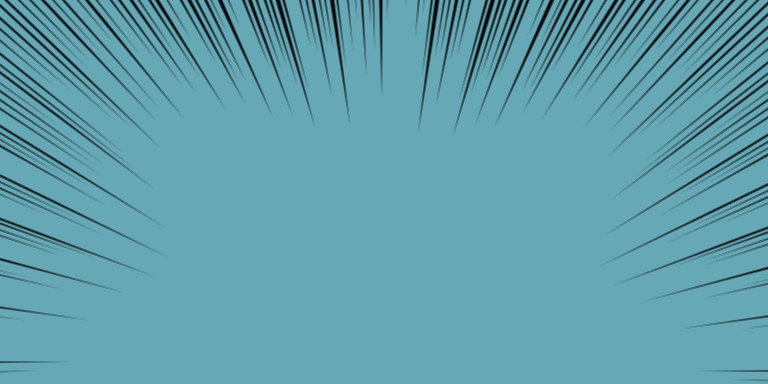
Reproduce this background procedurally as a WebGL 1 fragment shader.

```glsl
precision highp float;
// Black tapered speed lines converging on the lower middle of a flat teal field.

uniform vec2 u_resolution;

const vec3 TEAL = vec3(0.40, 0.66, 0.71);
const vec3 INK = vec3(0.02, 0.03, 0.04);
const float PI = 3.14159265;
const int FANS = 13;
const int MAX_LINES = 7;

float hash(vec2 p) {
  return fract(sin(dot(p, vec2(127.1, 311.7))) * 43758.5453);
}

// Coverage of one spike; polar holds (radius, angle), tip is its inner radius.
float spike(vec2 polar, float angle, float tip, float taper, float maxHalf, float soft) {
  float halfWidth = clamp((polar.x - tip) * taper, 0.0, maxHalf);
  float dist = polar.x * abs(polar.y - angle);
  float edge = clamp((halfWidth - dist) / soft + 0.5, 0.0, 1.0);
  return min(edge, 2.0 * halfWidth / soft);
}

// A bundle with one long leading spike and shorter ones around it.
// Bundles grow fuller, then heavier, as they turn from the sides to the top.
float fan(vec2 polar, float angle, float tip, float seed, float soft) {
  float rise = smoothstep(0.5, 0.8, angle);
  float heavy = smoothstep(0.6, 1.3, angle);
  float pitch = mix(0.013, 0.0175, rise);
  float taper = mix(0.008, 0.0165, heavy);
  float maxHalf = mix(0.0026, 0.0054, heavy);
  float count = mix(4.0, 7.0, rise);
  float spread = mix(0.30, 0.20, heavy);
  float ink = 0.0;
  for (int j = 0; j < MAX_LINES; j++) {
    float k = float(j);
    float offset = rise - k;
    float rnd = hash(vec2(k, seed));
    float follower = step(0.5, abs(offset));
    float lineAngle = angle + pitch * (offset + follower * (rnd - 0.5) * 0.4);
    float lineTip = tip + follower * (0.04 + spread * hash(vec2(seed, k + 9.0)));
    float weight = mix(1.0, 0.7 + 0.3 * rnd, follower);
    float cover = spike(polar, lineAngle, lineTip, taper * weight, maxHalf * weight, soft);
    ink = max(ink, cover * step(k + 0.5, count));
  }
  return ink;
}

// Direction of a fan, measured from the horizontal.
float fanAngle(float i) {
  return radians(6.82 * i - 4.0 * sin(PI * (i - 3.0) / 9.0) * smoothstep(0.0, 2.0, i));
}

// Inner radius of a fan, dipping twice along the arc.
float fanTip(float i) {
  return 0.72 - 0.10 * cos(2.0 * PI * (i - 3.7) / 8.0);
}

vec2 toPolar(vec2 ray) {
  return vec2(length(ray), atan(ray.y, ray.x));
}

void main() {
  float pixel = 1.0 / u_resolution.y;
  float soft = max(pixel, 0.0052);
  vec2 pos = (gl_FragCoord.xy - vec2(0.5 * u_resolution.x, 0.0)) * pixel;

  // The two mirrored halves converge at slightly different heights.
  float focusHeight = pos.x < 0.0 ? 0.057 : 0.034;
  vec2 polar = toPolar(vec2(abs(pos.x), pos.y - focusHeight));

  float ink = 0.0;
  for (int i = 0; i < FANS; i++) {
    float n = float(i);
    ink = max(ink, fan(polar, fanAngle(n), fanTip(n), n + 3.0, soft));
  }

  // Unmirrored fans crown the top: a bold one, then a short faint one.
  vec2 crown = toPolar(vec2(-pos.x, pos.y - 0.057));
  ink = max(ink, fan(crown, radians(89.5), 0.69, 21.0, soft));
  ink = max(ink, fan(crown, radians(95.5), 0.85, 26.0, soft));

  gl_FragColor = vec4(mix(TEAL, INK, ink), 1.0);
}
```
